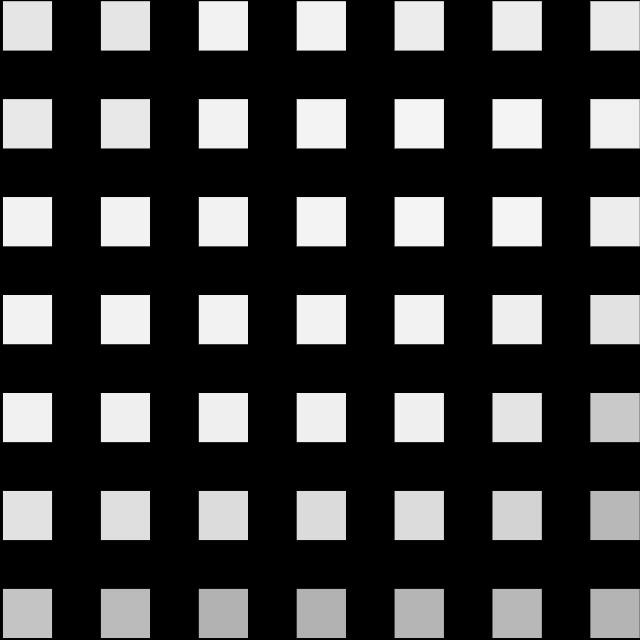
A three.js fragment shader for this pattern:

```glsl
varying vec2 vUv;

const float PITCH = 0.153;
const float HALF_SIDE = 0.0385;
const vec2 FIRST_CENTER = vec2(0.043, 0.0415);
const float PI = 3.14159265;

// Signed distance to an axis-aligned square
float squareDistance(vec2 p, float halfSide) {
  vec2 d = abs(p) - halfSide;
  return length(max(d, 0.0)) + min(max(d.x, d.y), 0.0);
}

// Elliptical soft spot, 1 at its center
float softSpot(vec2 p, vec2 center, vec2 falloff) {
  vec2 d = p - center;
  return exp(-dot(d * d, falloff));
}

// Flat grey of one square, from its column and row
float cellTone(vec2 cell) {
  float tone = 0.948;

  // Darkening of the lowest rows, deepest near the middle columns
  float depth = 0.178 + 0.077 * sin(PI * cell.x / 5.5);
  tone -= depth * exp(-1.05 * pow(cell.y, 1.6));

  // Shade at the lower right and highlight at the upper right
  tone -= 0.18 * softSpot(cell, vec2(6.0, 1.35), vec2(1.2, 0.4));
  tone += 0.014 * softSpot(cell, vec2(4.5), vec2(0.6));

  // Slight dimming of the upper corners
  float leftSide = 1.0 - smoothstep(1.0, 2.0, cell.x);
  float rightSide = smoothstep(3.0, 4.0, cell.x);
  tone -= 0.05 * leftSide * smoothstep(4.0, 5.5, cell.y);
  tone -= 0.024 * rightSide * smoothstep(5.0, 6.0, cell.y);
  tone -= 0.009 * smoothstep(5.0, 6.0, cell.x) * smoothstep(3.0, 4.0, cell.y);
  return tone;
}

void main() {
  // Nearest square and position relative to its center
  vec2 grid = (vUv - FIRST_CENTER) / PITCH;
  vec2 cell = clamp(floor(grid + 0.5), 0.0, 6.0);
  vec2 local = (grid - cell) * PITCH;

  // Antialiased square on black
  float edge = 0.5 * max(fwidth(vUv.x), fwidth(vUv.y));
  float coverage = 1.0 - smoothstep(-edge, edge, squareDistance(local, HALF_SIDE));
  gl_FragColor = vec4(vec3(cellTone(cell) * coverage), 1.0);
}
```
